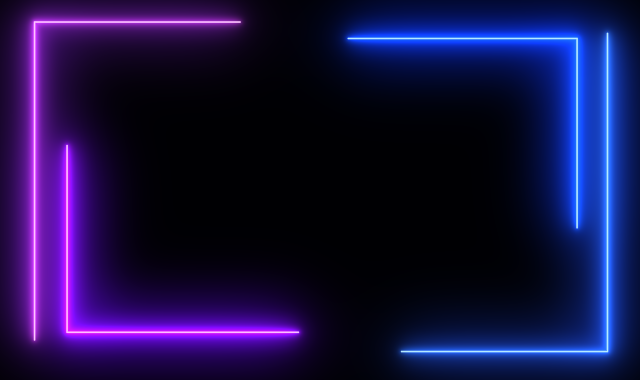
This background is drawn by a WebGL 2 fragment shader. Its source:

```glsl
#version 300 es
precision highp float;
// Four neon L-shaped brackets, violet on the left and blue on the right, on black.
// Each arm is a thin bright core plus three Gaussian-blurred bars of growing
// width; the brackets are layered with a screen blend.
uniform vec2 u_resolution;
out vec4 fragColor;

// Distance to an arm running along +x from the origin
float armDistance(vec2 q, float len) {
    return length(vec2(q.x - clamp(q.x, 0.0, len), q.y));
}

// Smooth step from -1 to 1, close to the error function; clamped against overflow
float softSign(float x) {
    return tanh(clamp(0.8 * x, -8.0, 8.0));
}

// The same arm blurred by a Gaussian
float armGlow(vec2 q, float len, float sigma) {
    float along = 0.5 * (softSign(q.x / sigma) - softSign((q.x - len) / sigma));
    float across = q.y / sigma;
    return along * exp(-min(0.5 * across * across, 40.0));
}

void main() {
    vec2 canvas = vec2(u_resolution.x / u_resolution.y, 1.0);
    vec2 p = gl_FragCoord.xy / u_resolution.y;
    float pixel = 1.0 / u_resolution.y;

    // Corner x, y, then the end x of the flat arm and the end y of the upright arm
    vec4 brackets[4] = vec4[4](
        vec4(0.0540, 0.9420, 0.3750, 0.1057),
        vec4(0.1048, 0.1256, 0.4661, 0.6167),
        vec4(0.9017, 0.8987, 0.5443, 0.4009),
        vec4(0.9492, 0.0749, 0.6276, 0.9119));
    // Glow colour, then the strength of the flat arm
    vec4 glows[4] = vec4[4](
        vec4(0.60, 0.16, 0.66, 0.75),
        vec4(0.62, 0.05, 0.98, 1.0),
        vec4(0.07, 0.31, 1.00, 0.9),
        vec4(0.14, 0.37, 0.80, 0.75));

    vec3 color = vec3(0.0, 0.0, 0.012);
    for (int i = 0; i < 4; i++) {
        vec2 corner = brackets[i].xy * canvas;
        vec2 reach = brackets[i].zw * canvas - corner;
        vec2 size = abs(reach);
        vec2 q = (p - corner) * sign(reach);
        vec3 tint = glows[i].rgb;

        // Wide glow: tight, middle and broad layers, the broad ones deeper in hue
        vec3 glow = vec3(0.0);
        float sigma = 0.010;
        for (int layer = 0; layer < 3; layer++) {
            float amount = glows[i].w * armGlow(q, size.x, sigma)
                         + armGlow(q.yx, size.y, sigma);
            vec3 depth = mix(vec3(1.0), vec3(0.62, 0.6, 0.97), float(layer) * 0.5);
            glow += 0.44 * amount * tint * depth;
            sigma *= 2.9;
        }

        // Narrow halo hugging the tube
        float d = min(armDistance(q, size.x), armDistance(q.yx, size.y));
        glow += 0.5 * tint * exp(-d / 0.005);
        color = 1.0 - (1.0 - color) * (1.0 - min(glow, 1.0));

        // Bright core
        float core = 1.0 - smoothstep(-0.7 * pixel, 0.7 * pixel, d - 0.0021);
        vec3 coreColor = i < 2 ? vec3(1.0, 0.80, 1.0) : vec3(0.74, 0.94, 1.0);
        color = mix(color, coreColor, 0.95 * core);
    }
    fragColor = vec4(color, 1.0);
}
```
